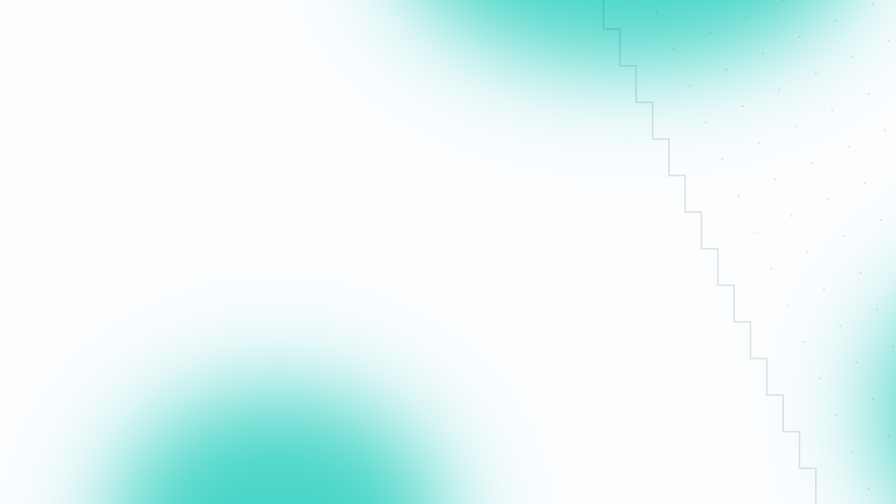
Reproduce this background procedurally as a WebGL 1 fragment shader.

```glsl
precision highp float;

uniform vec2 u_resolution;

// Soft ellipse: approximate signed distance through a Gaussian edge
float glow(vec2 p, vec2 center, vec2 radii, float blur) {
  vec2 q = p - center;
  float k = length(q / radii);
  float d = k * (k - 1.0) / max(length(q / (radii * radii)), 0.001);
  float x = clamp(d / blur, -4.0, 4.0);
  return 1.0 / (1.0 + exp(1.6 * x + 0.07 * x * x * x));
}

// Distance to a descending staircase line
float stairDistance(vec2 p) {
  vec2 tread = vec2(0.0324, 0.0726);
  vec2 q = vec2(p.x - 1.1975, 0.9421 - p.y);
  float level = q.y / tread.y;
  float riser = abs(q.x - tread.x * (floor(level) + 1.0));
  float stepIndex = floor(level + 0.5);
  vec2 local = q - tread * vec2(stepIndex + 0.5, stepIndex);
  float flatPart = length(vec2(max(abs(local.x) - 0.5 * tread.x, 0.0), local.y));
  return min(riser, flatPart);
}

// Distance to a tilted dot grid that starts right of the stairs
float dotDistance(vec2 p) {
  float spacing = 0.0795;
  vec2 along = vec2(0.4065, -0.9137);
  vec2 across = vec2(0.9137, 0.4065);
  vec2 q = p - vec2(1.3362, 0.9025);
  vec2 grid = vec2(dot(q, along), dot(q, across)) / spacing;
  vec2 cell = floor(grid + 0.5);
  return cell.y < 0.0 ? 1.0 : length(grid - cell) * spacing;
}

// Antialiased coverage of a stroke or dot
float coverage(float d, float radius, float pixel) {
  return clamp(0.5 + (radius - d) / pixel, 0.0, 1.0);
}

void main() {
  vec2 p = gl_FragCoord.xy / u_resolution.y;
  float pixel = 1.0 / u_resolution.y;

  vec3 paper = vec3(0.988, 0.992, 1.0);
  vec3 teal = vec3(0.27, 0.835, 0.78);
  vec3 ink = vec3(0.1, 0.2, 0.2);

  // Glows at the top, bottom and right edges
  float top = glow(p, vec2(1.25, 1.139), vec2(0.447, 0.266), 0.095);
  float bottom = glow(p, vec2(0.551, -0.065), vec2(0.317, 0.278), 0.1);
  float right = glow(p, vec2(2.037, 0.185), vec2(0.278), 0.1);
  float light = 1.0 - (1.0 - top) * (1.0 - bottom) * (1.0 - right);
  vec3 color = mix(paper, teal, light);

  // Fine line and dots
  color = mix(color, ink, 0.13 * coverage(stairDistance(p), 0.0016, pixel));
  color = mix(color, ink, 0.14 * coverage(dotDistance(p), 0.0018, pixel));

  gl_FragColor = vec4(color, 1.0);
}
```
